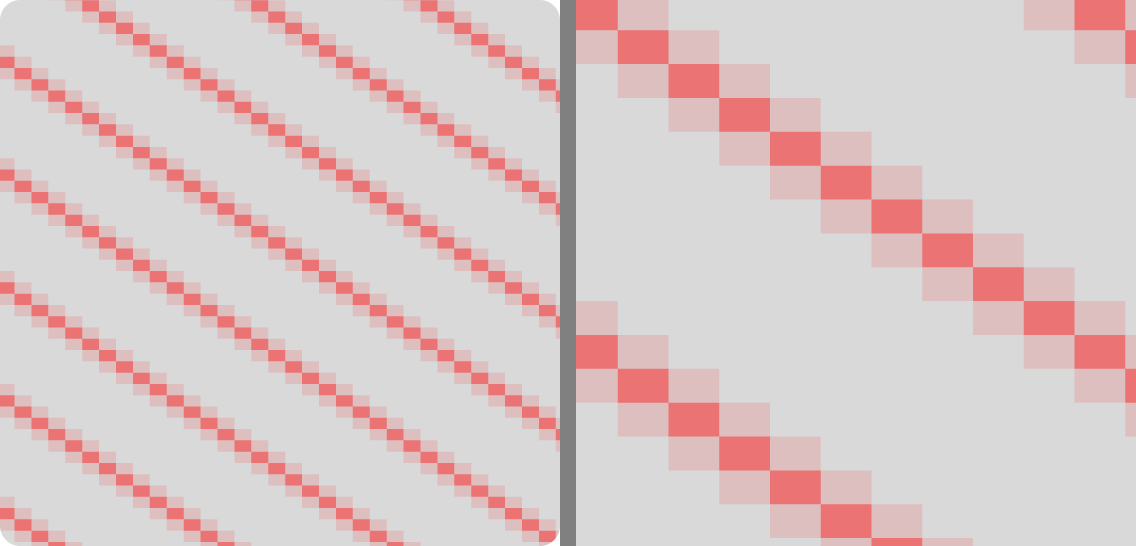
Left, the full canvas; right, a detail of the centre.
Reproduce this pattern procedurally as a Shadertoy shader.

```glsl
// Lengths are fractions of the canvas height
const vec2 CELL_SIZE = vec2(0.03098, 0.02067);
const vec2 GRID_ORIGIN = vec2(-0.0044, 0.0004); // from the top left corner
const float STRIPE_PERIOD = 10.0;               // cells, across and down
const float STRIPE_PHASE = 5.0;
const float CORNER_RADIUS = 0.037;
const int SAMPLES = 4;                          // per pixel side

const vec3 GROUND = vec3(0.85);
const vec3 PALE_PINK = vec3(0.87, 0.75, 0.75);
const vec3 CORAL = vec3(0.92, 0.45, 0.45);
const vec3 OUTSIDE = vec3(1.0);

// Diagonal staircase: a coral cell with a pale cell on either side
vec3 stripeColor(vec2 p) {
    vec2 cell = floor((p - GRID_ORIGIN) / CELL_SIZE);
    float diagonal = cell.x - cell.y - STRIPE_PHASE;
    float centred = mod(diagonal + 0.5 * STRIPE_PERIOD, STRIPE_PERIOD);
    float stepsAway = abs(centred - 0.5 * STRIPE_PERIOD);
    if (stepsAway < 0.5) return CORAL;
    return stepsAway < 1.5 ? PALE_PINK : GROUND;
}

float roundedBox(vec2 p, vec2 halfSize, float radius) {
    vec2 q = abs(p) - halfSize + radius;
    return length(max(q, 0.0)) + min(max(q.x, q.y), 0.0) - radius;
}

void mainImage(out vec4 fragColor, in vec2 fragCoord) {
    float pixel = 1.0 / iResolution.y;
    vec2 canvas = iResolution.xy * pixel;
    vec2 p = vec2(fragCoord.x, iResolution.y - fragCoord.y) * pixel;

    // Average a grid of samples to smooth the cell edges
    vec3 color = vec3(0.0);
    for (int y = 0; y < SAMPLES; y++) {
        for (int x = 0; x < SAMPLES; x++) {
            vec2 offset = (vec2(x, y) + 0.5) / float(SAMPLES) - 0.5;
            color += stripeColor(p + offset * pixel);
        }
    }
    color /= float(SAMPLES * SAMPLES);

    // Rounded corners
    float edge = roundedBox(p - 0.5 * canvas, 0.5 * canvas, CORNER_RADIUS);
    color = mix(color, OUTSIDE, clamp(edge / pixel + 0.5, 0.0, 1.0));

    fragColor = vec4(color, 1.0);
}
```
